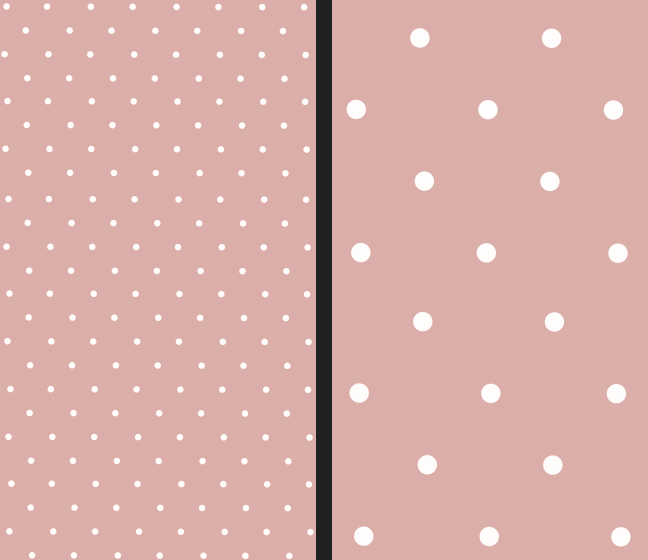
Left, the full canvas; right, a detail of the centre.
Reproduce this pattern procedurally as a Shadertoy shader.

```glsl
// Layout lengths are percentages of the canvas width, measured from the top left.
const vec3 ROSE = vec3(0.863, 0.682, 0.663);
const vec3 WHITE = vec3(0.998, 0.992, 0.990);
const float DOT_RADIUS = 1.02;
const float PAIR_PERIOD = 27.13;  // spacing of dot pairs along a row
const float PAIR_GAP = 13.89;     // spacing inside a pair
const float FIRST_PAIR = 14.86;
const float ROW_SHIFT = -6.706;   // sideways step from row to row
const float ROW_PITCH = 7.55;
const float FIRST_ROW = 2.06;
const float ROW_TILT = 0.0025;

// Rows fall in groups of four, with slightly uneven seams between groups.
float rowHeight(float row) {
    float group = floor(row / 4.0);
    float band = floor(group / 2.0);
    float seam = 60.53 * band + 29.92 * mod(group, 2.0);
    float middleSag = 0.38 * (1.0 - min(abs(band - 1.0), 1.0));
    return FIRST_ROW + seam + middleSag + ROW_PITCH * mod(row, 4.0);
}

// Centre of the nearest dot belonging to one half of the pairs in a row.
vec2 dotCentre(float x, float row, float pairHalf) {
    float start = FIRST_PAIR + ROW_SHIFT * row + PAIR_GAP * pairHalf;
    float cx = start + PAIR_PERIOD * round((x - start) / PAIR_PERIOD);
    // Every fourth row has its leftmost dot nudged inward.
    float nudged = (mod(row, 4.0) < 0.5 && cx < 4.0) ? 0.46 : 0.0;
    return vec2(cx + nudged, rowHeight(row) + ROW_TILT * cx);
}

float dotsDistance(vec2 p, float radius) {
    float nearestRow = round((p.y - FIRST_ROW) / ROW_PITCH);
    float d = 1e3;
    for (int i = -1; i <= 1; i++) {
        for (int h = 0; h < 2; h++) {
            vec2 centre = dotCentre(p.x, nearestRow + float(i), float(h));
            d = min(d, length(p - centre) - radius);
        }
    }
    return d;
}

float coverage(float d, float pixel) {
    return clamp(0.5 - d / pixel, 0.0, 1.0);
}

void mainImage(out vec4 fragColor, in vec2 fragCoord) {
    float pixel = 100.0 / iResolution.x;
    vec2 p = vec2(fragCoord.x, iResolution.y - fragCoord.y) * pixel;
    float ink = coverage(dotsDistance(p, DOT_RADIUS), pixel);
    fragColor = vec4(mix(ROSE, WHITE, ink), 1.0);
}
```
